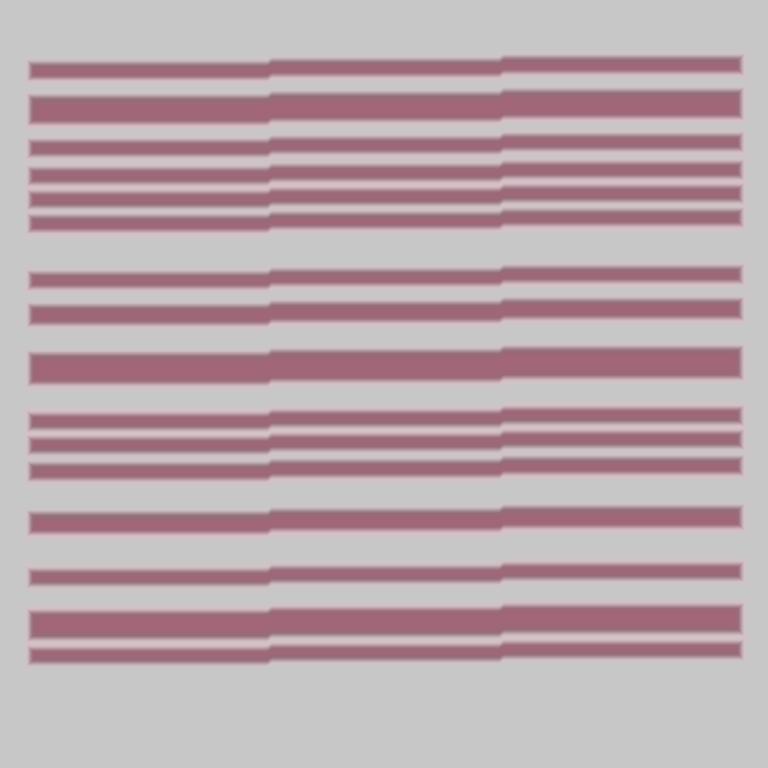
Write a three.js fragment shader that draws this pattern.

```glsl
// Sixteen horizontal plum bars of uneven width and spacing on pale grey.
// Each bar is a soft box that rises in two small steps from left to right;
// its tint spreads wider than its darkness, leaving pinkish fringes.

varying vec2 vUv;

// Centre height and thickness of each bar at its left end, top to bottom.
const vec2 BARS[16] = vec2[16](
  vec2(0.908, 0.020), vec2(0.857, 0.035), vec2(0.807, 0.019), vec2(0.771, 0.019),
  vec2(0.740, 0.019), vec2(0.709, 0.019), vec2(0.635, 0.019), vec2(0.590, 0.024),
  vec2(0.520, 0.039), vec2(0.451, 0.019), vec2(0.420, 0.019), vec2(0.386, 0.020),
  vec2(0.319, 0.026), vec2(0.248, 0.019), vec2(0.186, 0.035), vec2(0.146, 0.019)
);

float hash(float n) {
  return fract(sin(n * 12.9898) * 43758.5453);
}

// Coverage from a signed distance, fading over twice the softness.
float cover(float dist, float softness) {
  return 1.0 - smoothstep(-softness, softness, dist);
}

void main() {
  // Two small upward steps divide the bars into three columns
  float steps = smoothstep(0.347, 0.355, vUv.x) + smoothstep(0.649, 0.657, vUv.x);
  float y = vUv.y - 0.0039 * steps;
  float sideDist = abs(vUv.x - 0.502) - 0.463;

  float ink = 0.0;
  float tint = 0.0;
  for (int i = 0; i < 16; i++) {
    float offset = y - BARS[i].x;
    float halfWidth = 0.5 * BARS[i].y;
    ink += cover(max(abs(offset) - halfWidth, sideDist), 0.005);

    // The tint of each bar sits slightly above or below its darkness
    float drift = 0.004 * (hash(float(i) + 1.0) - 0.5);
    tint += cover(max(abs(offset - drift) - halfWidth, sideDist), 0.012);
  }

  // Darkness and tint are combined separately
  float lightness = mix(0.78, 0.477, min(ink, 1.0));
  vec3 plumTint = vec3(0.153, -0.077, -0.007);
  gl_FragColor = vec4(vec3(lightness) + plumTint * min(tint, 1.0), 1.0);
}
```
